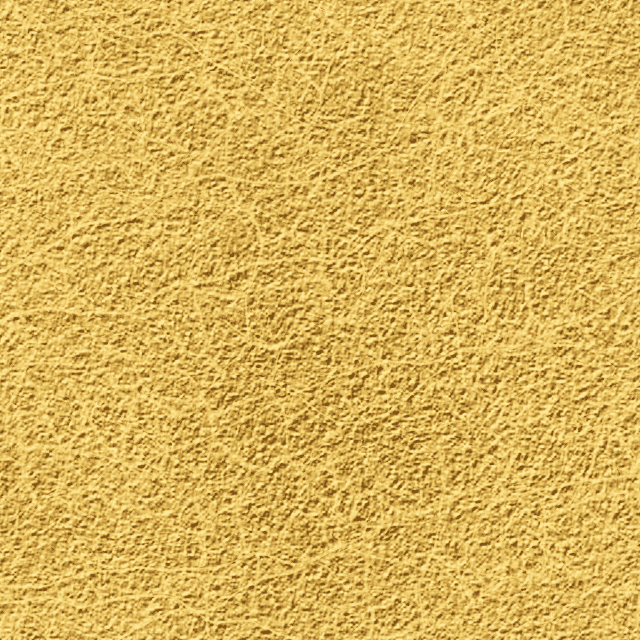
A three.js fragment shader for this texture:

```glsl
// Crinkled gold leather: pebbled ground with a fine embossed speckle, overlaid
// by three nets of thin smooth wrinkles and some long folds. Ground and crests
// blend into one tone of unit spread, which a gold ramp turns to colour.

#define GRAIN_FREQ 255.0
#define GRAIN_GAIN 2.5
#define PEBBLE_SCALE vec2(64.0, 92.0)
#define PEBBLE_RELIEF 1.1
#define PEBBLE_RIM 0.7
#define WRINKLE_GAIN 0.85
#define CREASE_COUNT 16
#define CREASE_WIDTH 0.0023
#define CREST_TONE 1.15
#define SHADE_GAIN 0.35
#define GROUND_TONE -0.68

varying vec2 vUv;

float hash21(vec2 p) {
  vec3 q = fract(p.xyx * 0.1031);
  q += dot(q, q.yzx + 33.33);
  return fract((q.x + q.y) * q.z);
}

vec2 hash22(vec2 p) {
  vec3 q = fract(p.xyx * vec3(0.1031, 0.1030, 0.0973));
  q += dot(q, q.yzx + 33.33);
  return fract((q.xx + q.yz) * q.zy);
}

float noise(vec2 p) {
  vec2 cell = floor(p), f = fract(p);
  f = f * f * (3.0 - 2.0 * f);
  float low = mix(hash21(cell), hash21(cell + vec2(1.0, 0.0)), f.x);
  float high = mix(hash21(cell + vec2(0.0, 1.0)), hash21(cell + 1.0), f.x);
  return mix(low, high, f.y);
}

vec2 turn(vec2 p, float angle) {
  float c = cos(angle), s = sin(angle);
  return vec2(c * p.x + s * p.y, c * p.y - s * p.x);
}

// Bumps lit from above: the height here less the height a step up
float speckle(vec2 p) {
  return noise(p) - noise(p + vec2(-0.35, 0.85));
}

// Distance to the border between the two nearest cell points
float cellBorder(vec2 p) {
  vec2 cell = floor(p), f = fract(p);
  vec2 nearest = vec2(8.0), second = vec2(9.0);
  for (int y = -1; y <= 1; y++) {
    for (int x = -1; x <= 1; x++) {
      vec2 offset = vec2(float(x), float(y));
      vec2 toPoint = offset + hash22(cell + offset + 50.0) - f;
      float d = dot(toPoint, toPoint);
      if (d < dot(nearest, nearest)) {
        second = nearest;
        nearest = toPoint;
      } else if (d < dot(second, second)) {
        second = toPoint;
      }
    }
  }
  return dot(0.5 * (nearest + second), normalize(second - nearest));
}

// Net of thin crests, stretched along an angle, stronger in patches
float wrinkles(vec2 p, float angle, vec2 scale, float width) {
  vec2 q = turn(p, angle) * scale + 40.0;
  float d = cellBorder(q) / width;
  float patches = smoothstep(0.2, 0.65, noise(q * 0.9 + 9.0));
  return exp(-d * d) * mix(0.3, 1.0, patches);
}

// Long wandering folds: a crest above zero with a faint shadow below it
float creases(vec2 p) {
  float sum = 0.0;
  for (int i = 0; i < CREASE_COUNT; i++) {
    float id = float(i);
    vec2 seed = hash22(vec2(id + 3.0, 17.0));
    float slope = mix(-0.35, 0.6, seed.x);
    float height = (id + seed.y) / float(CREASE_COUNT) * 1.3 - 0.15;
    height += slope * (p.x - 0.5);
    height += 0.17 * (noise(vec2(p.x * 3.7, id * 7.3)) - 0.5);
    height += 0.034 * (noise(vec2(p.x * 15.0, id * 5.1 + 80.0)) - 0.5);
    float d = (p.y - height) / (CREASE_WIDTH * sqrt(1.0 + slope * slope));
    float fade = smoothstep(0.25, 0.55, noise(vec2(p.x * 2.5 + seed.y * 30.0, id * 3.7)));
    float under = d + 2.6;
    sum += fade * (exp(-d * d) - 0.5 * exp(-under * under * 0.5));
  }
  return clamp(sum, -0.6, 1.0);
}

// Gold ramp; its stops sit at the tone levels that give each colour its share
vec3 gold(float tone) {
  vec3 color = mix(vec3(0.50, 0.33, 0.09), vec3(0.68, 0.51, 0.19), smoothstep(-2.1, -1.25, tone));
  color = mix(color, vec3(0.80, 0.63, 0.27), clamp((tone + 1.25) / 0.64, 0.0, 1.0));
  color = mix(color, vec3(0.89, 0.74, 0.36), clamp((tone + 0.61) / 0.62, 0.0, 1.0));
  color = mix(color, vec3(0.96, 0.83, 0.46), clamp((tone - 0.01) / 0.70, 0.0, 1.0));
  return mix(color, vec3(0.985, 0.91, 0.60), clamp((tone - 0.71) / 0.84, 0.0, 1.0));
}

void main() {
  vec2 p = vUv;
  vec2 warp = vec2(noise(p * 11.0), noise(p * 11.0 + 37.0)) - 0.5;
  vec2 fineWarp = vec2(noise(p * 55.0), noise(p * 55.0 + 71.0)) - 0.5;
  vec2 bent = p + 0.03 * warp + 0.006 * fineWarp;

  // Broad shading, with a darker hollow right of and below the middle
  vec2 hollow = (p - vec2(0.58, 0.33)) * vec2(1.6, 2.0);
  float depth = exp(-dot(hollow, hollow) * 2.2);
  float ground = GROUND_TONE + SHADE_GAIN * (noise(p * 5.0 + 4.0) - depth - 0.1);

  // Pebbles lit from above, with bright rims
  vec2 pebble = turn(bent, 0.25) * PEBBLE_SCALE + 20.0;
  float border = cellBorder(pebble);
  float borderAbove = cellBorder(pebble + vec2(-0.12, 0.3));
  float relief = smoothstep(0.0, 0.4, border) - smoothstep(0.0, 0.4, borderAbove);
  ground += PEBBLE_RELIEF * relief + PEBBLE_RIM * exp(-border * 9.0);

  // Speckle, two sizes
  float grain = speckle(p * GRAIN_FREQ) + 0.75 * speckle(turn(p, 0.3) * GRAIN_FREQ * 0.53 + 90.0);
  ground += GRAIN_GAIN * grain * mix(0.9, 1.15, depth);

  // Wrinkle nets and folds rise as smooth crests out of the ground
  float fold = creases(p + 0.008 * warp + 0.003 * fineWarp);
  float net = 0.6 * wrinkles(bent, 0.30, vec2(25.0, 44.0), 0.10);
  net = max(net, 0.85 * wrinkles(bent, -0.50, vec2(13.0, 23.0), 0.058));
  net = max(net, wrinkles(bent, 1.15, vec2(9.0, 15.0), 0.037));
  float crest = max(WRINKLE_GAIN * net, fold);
  ground += 1.2 * min(fold, 0.0);
  float tone = mix(ground, CREST_TONE + 0.35 * ground, crest);

  gl_FragColor = vec4(gold(tone), 1.0);
}
```
